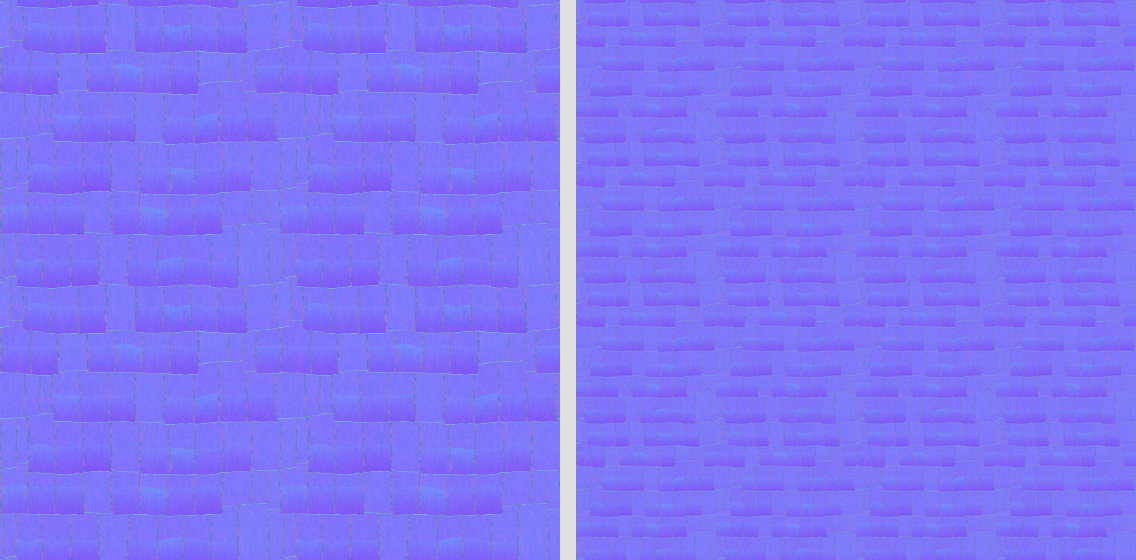
Left, the tile; right, the same tile 2 across and 2 down.
Reproduce this texture map procedurally as a WebGL 2 fragment shader.

```glsl
#version 300 es
precision highp float;
// Tileable normal map of overlapping wooden shingles in six staggered courses.
uniform vec2 u_resolution;
out vec4 fragColor;

const float TILE = 384.0; // tile side in design units; the canvas holds 2 x 2 tiles
const float rowBottom[6] = float[6](72., 128., 196., 265., 322., 393.);
const float rowStart[6] = float[6](32., 350., 72., 39., 0., 22.);
const float rowLift[6] = float[6](2., 13., 5., 3., 10., 2.);
const float seamX[12] = float[12](0., 37., 76., 114., 154., 193., 229., 267., 306., 346., 367., 384.);

float hash(vec2 p) {
  vec3 q = fract(vec3(p.xyx) * 0.1031);
  q += dot(q, q.yzx + 33.33);
  return fract((q.x + q.y) * q.z);
}

// Value noise that wraps along x.
float noise(vec2 p, float period) {
  vec2 cell = floor(p), f = fract(p);
  f = f * f * (3.0 - 2.0 * f);
  float x0 = mod(cell.x, period), x1 = mod(cell.x + 1.0, period);
  return mix(mix(hash(vec2(x0, cell.y)), hash(vec2(x1, cell.y)), f.x),
             mix(hash(vec2(x0, cell.y + 1.0)), hash(vec2(x1, cell.y + 1.0)), f.x), f.y);
}

bool isRaised(int column) {
  return column < 3 || (column > 3 && column < 8);
}

// How far the lower edge of a shingle lies below its course line.
float bottomOffset(float x, int column, int row) {
  float seed = float(row) * 17.0;
  float offset = 5.0 * (noise(vec2(x / 48.0, seed), 8.0) - 0.5)
               + 1.2 * (noise(vec2(x / 6.0, seed + 5.0), 64.0) - 0.5);
  if (column == 3) offset -= 3.0;
  if (column == 8 || column == 9) offset -= rowLift[row] + 0.08 * (x - 306.0);
  if (column == 10) offset -= 16.0 - rowLift[row];
  return offset;
}

void main() {
  vec2 tile = fract(2.0 * gl_FragCoord.xy / u_resolution) * TILE;
  float y = TILE - tile.y;
  float pixel = 2.0 * TILE / u_resolution.y;

  // Find the course whose lower edge comes next below this point.
  float height = TILE, gapAbove = TILE, along = 0.0, drop = 0.0;
  int column = 0, row = 0;
  for (int i = 0; i < 6; i++) {
    float v = mod(rowBottom[i] - y + 40.0, TILE);
    float x = tile.x - rowStart[i];
    float seed = float(i) * 131.0;
    x += 3.5 * (noise(vec2(x / 38.4, v / 16.0 + seed), 10.0) - 0.5)
       + 2.2 * (noise(vec2(x / 38.4, v / 4.0 + seed), 10.0) - 0.5);
    x = mod(x, TILE);
    int k = 0;
    for (int j = 1; j < 11; j++) k += x >= seamX[j] ? 1 : 0;
    float d = mod(v - 40.0 + bottomOffset(x, k, i), TILE);
    gapAbove = min(gapAbove, TILE - d);
    if (d < height) {
      height = d;
      along = x;
      drop = v;
      column = k;
      row = i;
    }
  }
  float rowSeed = float(row) * 61.0;

  // Broad slope: raised shingles catch light halfway up and curl under at the foot.
  vec2 slope = vec2(0.0, -0.045 - 0.045 * smoothstep(30.0, 0.0, height));
  if (isRaised(column)) {
    float curlTop = 37.0 + 5.0 * (noise(vec2(along / 16.0, rowSeed), 24.0) - 0.5);
    float highlight = column == 5 ? 0.17 : column == 0 ? 0.10 : 0.03;
    float curl = clamp(1.0 - height / curlTop, 0.0, 1.0);
    float foot = column == 2 || column == 7 ? -0.31 : -0.27;
    vec2 curved = vec2(-0.5 * highlight * (1.0 - curl), mix(highlight - 0.03, foot, pow(curl, 0.75)));
    slope = mix(curved, vec2(0.0, -0.075), smoothstep(curlTop - 1.0, curlTop + 1.0, height));
  }
  slope.y += 0.05 * (hash(vec2(column, row + 40)) - 0.5);

  // Wood grain: fine fibres, thin leaning scratches and pitting.
  float lean = tile.x + height * 0.2 * (hash(vec2(column, 9)) - 0.3);
  float fibre = noise(vec2(lean / 1.5, height / 9.0 + rowSeed), 256.0) - 0.5;
  float scratch = noise(vec2(lean / 1.5, height / 22.0 + rowSeed + 20.0), 256.0);
  float patchy = noise(vec2(along / 12.0, height / 20.0 + rowSeed), 32.0);
  vec2 pit = vec2(noise(tile / 1.5, 256.0), noise(vec2(tile.x / 3.0, height / 2.0), 128.0)) - 0.5;
  slope += vec2(0.10, 0.02) * fibre + vec2(0.05, 0.07) * pit;
  slope += vec2(0.22, -0.04) * smoothstep(0.78, 0.97, scratch) * patchy;
  slope -= vec2(0.20, -0.05) * smoothstep(0.20, 0.03, scratch) * patchy;
  vec3 color = 0.5 + 0.5 * vec3(slope, sqrt(1.0 - dot(slope, slope)));
  color.b *= 0.985;

  // Ragged vertical seams: a dark groove with one lit flank, bolder at group ends.
  float wear = noise(vec2(along / 38.4, drop / 4.0 + rowSeed), 10.0);
  float toLeft = along - seamX[column], toRight = seamX[column + 1] - along;
  bool nearLeft = toLeft < toRight;
  int neighbour = (column + (nearLeft ? 1 : 0) * 9 + 1) % 11;
  bool groupEnd = isRaised(column) != isRaised(neighbour);
  float seam = 1.0 - smoothstep(0.2, 0.5 + pixel * 0.75, min(toLeft, toRight));
  vec3 seamColor = mix(vec3(0.37, 0.49, 0.70), vec3(0.62, 0.49, 0.72), smoothstep(0.3, 0.7, wear));
  if (groupEnd) seamColor.r += nearLeft ? 0.06 : -0.06;
  color = mix(color, seamColor, seam * (groupEnd ? 0.95 : 0.72 + 0.2 * wear));

  // Hairline rim along the lower edges, grey-green in places and pale in others.
  float glint = noise(vec2(along / 8.0, rowSeed + 3.0), 48.0);
  float rim = 1.0 - smoothstep(0.0, 0.2 + pixel * 0.65, min(height, gapAbove));
  vec3 rimColor = mix(vec3(0.50, 0.56, 0.74), vec3(0.46, 0.76, 0.82), glint);
  color = mix(color, rimColor, rim * (0.6 + 0.4 * glint));

  fragColor = vec4(color, 1.0);
}
```
